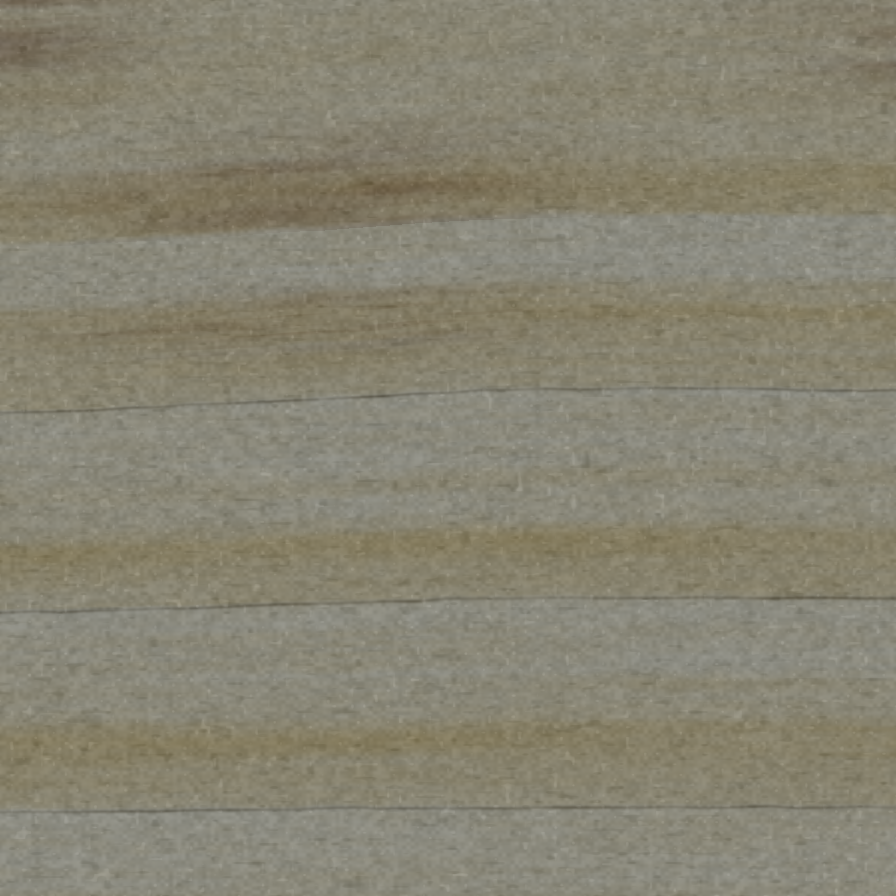
Reproduce this texture procedurally as a WebGL 2 fragment shader.

```glsl
#version 300 es
precision highp float;
// Pale sawn softwood: nearly level growth rings, each with a thin dark edge,
// an ochre band above it and grey early wood higher up. Stretched noise gives
// the streaks, and fine round noise gives the speckled surface.

uniform vec2 u_resolution;
out vec4 fragColor;

float hash(ivec2 cell) {
    uvec2 q = uvec2(cell) * uvec2(1597334677u, 3812015801u);
    uint n = (q.x ^ q.y) * 1597334677u;
    n = (n ^ (n >> 15)) * 2246822519u;
    return float((n ^ (n >> 13)) >> 8) / 16777216.0;
}

float noise(vec2 p) {
    ivec2 i = ivec2(floor(p));
    vec2 f = fract(p);
    f = f * f * (3.0 - 2.0 * f);
    float low = mix(hash(i), hash(i + ivec2(1, 0)), f.x);
    float high = mix(hash(i + ivec2(0, 1)), hash(i + ivec2(1, 1)), f.x);
    return mix(low, high, f.y);
}

float bump(float distance, float width) {
    float d = distance / width;
    return exp(-d * d);
}

// Height across the board counted in growth rings, with a gentle bend.
float ringHeight(vec2 uv) {
    float y = uv.y - (0.006 + 0.03 * uv.y) * smoothstep(0.0, 0.65, uv.x);
    y += 0.006 * (noise(vec2(uv.x * 5.0, uv.y * 3.0)) - 0.5);
    y += 0.0022 * (noise(vec2(uv.x * 28.0, uv.y * 9.0)) - 0.5);
    y += 0.22 * max(y - 0.542, 0.0) - 0.6 * max(y - 0.727, 0.0);
    return (y - 0.091) / 0.2255;
}

void main() {
    vec2 uv = gl_FragCoord.xy / u_resolution;
    float height = ringHeight(uv);
    float phase = fract(height);
    int ring = clamp(int(floor(height)), 0, 3);
    float peak = vec4(0.32, 0.26, 0.44, 0.1)[ring];

    // Ochre share: late wood, its darker core and a faint second stripe
    float late = smoothstep(0.0, 0.025, phase) * (1.0 - smoothstep(peak, peak + 0.25, phase));
    float core = bump(phase - peak, 0.09) * smoothstep(0.0, 0.025, phase);
    float ochre = 0.15 + 0.38 * late;
    ochre += core * (0.15 + 0.4 * noise(vec2(uv.x * 3.0, height * 5.0)));
    ochre += 0.2 * bump(phase - 0.58, 0.05);
    ochre = max(ochre, 0.4 * smoothstep(0.76, 0.83, uv.y));
    ochre += 0.3 * (noise(vec2(uv.x * 2.5, height * 13.0)) - 0.5);
    ochre += 0.2 * (noise(vec2(uv.x * 5.0, height * 40.0)) - 0.5);
    ochre += 0.16 * (noise(uv * vec2(45.0, 80.0)) - 0.5);
    vec3 color = mix(vec3(0.55, 0.55, 0.512), vec3(0.52, 0.485, 0.37), clamp(ochre, 0.0, 1.1));

    // Brown streaks in the upper rings and toward the top corners
    float area = bump(phase - peak, 0.17) * bump(uv.x - 0.34, 0.24) * smoothstep(1.9, 2.2, height);
    area += 0.8 * smoothstep(0.86, 0.95, uv.y) * smoothstep(0.25, 0.5, abs(uv.x - 0.5));
    float streak = smoothstep(0.4, 0.85, noise(vec2(uv.x * 4.0 + 3.0, height * 20.0)));
    streak += 0.6 * smoothstep(0.5, 0.9, noise(vec2(uv.x * 9.0, height * 48.0)));
    color -= vec3(0.065, 0.085, 0.085) * area * (0.25 + streak);

    // Thin dark edge of each ring, broken along its length
    float edge = bump(height - round(height), 0.009) * (1.0 - smoothstep(2.4, 2.6, height));
    edge *= 0.45 + 0.6 * noise(vec2(uv.x * 22.0, round(height) * 7.0));
    color -= vec3(0.13, 0.14, 0.15) * edge;

    // Speckle, short dark pores and pale flecks
    float speckle = 0.06 * (noise(uv * vec2(215.0, 240.0)) - 0.5);
    speckle += 0.04 * (noise(uv * vec2(95.0, 135.0) + 17.0) - 0.5);
    speckle -= 0.04 * smoothstep(0.72, 0.95, noise(uv * vec2(75.0, 190.0) + 41.0));
    speckle += 0.05 * smoothstep(0.8, 1.0, noise(uv * vec2(150.0, 170.0) + 73.0));
    color += speckle * vec3(1.0, 1.0, 1.04);

    fragColor = vec4(color, 1.0);
}
```
